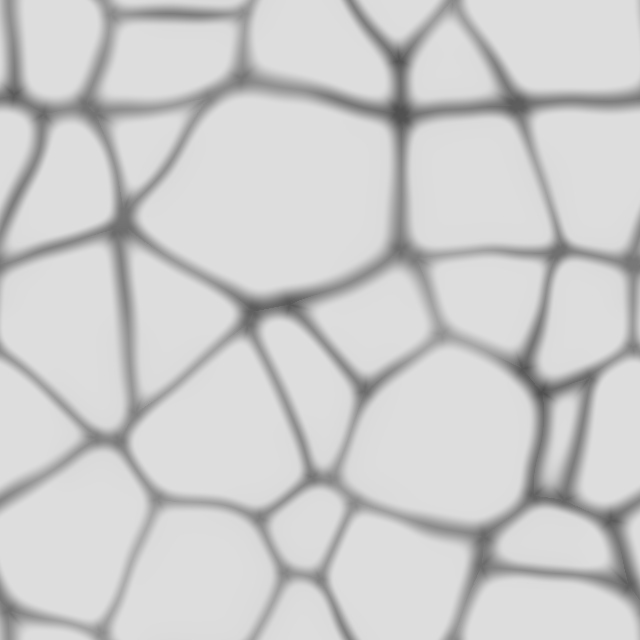
A three.js fragment shader for this texture:

```glsl
// Pale rounded stones of mixed size, parted by soft dark joints.
// A weighted Voronoi diagram on a repeating jittered grid gives the stones; a smooth
// minimum of the distances to their sides rounds corners and darkens the junctions.

#define GRID 5.0            // stone sites along each side of the canvas
#define JITTER 0.88         // scatter of the sites within their grid squares
#define SIZE_SPREAD 0.62    // how much large stones push back small ones
#define STONE_TONE 0.868
#define JOINT_WIDTH vec2(0.017, 0.026)    // narrowest and widest half width
#define JOINT_DEPTH vec2(0.20, 0.41)      // faintest and strongest darkening
#define JUNCTION_GAIN 0.32  // extra darkening where joints meet
#define ROUNDING 0.008      // softness of stone corners
#define WARP 0.034          // bending of the joints
#define HALO 0.035          // faint shade along some stone borders

varying vec2 vUv;

// Three random values per lattice point, without sine
vec3 hash3(vec2 p) {
  vec3 q = fract(p.xyx * vec3(0.1031, 0.1030, 0.0973));
  q += dot(q, q.yxz + 33.33);
  return fract((q.xxy + q.yzz) * q.zyx);
}

// Smooth value noise in three channels, repeating over the canvas
vec3 noise3(vec2 uv, float period, float seed) {
  vec2 p = uv * period;
  vec2 cell = floor(p);
  vec2 f = p - cell;
  f = f * f * f * (f * (f * 6.0 - 15.0) + 10.0);
  vec2 a = mod(cell, period) + seed;
  vec2 b = mod(cell + 1.0, period) + seed;
  return mix(mix(hash3(a), hash3(vec2(b.x, a.y)), f.x),
             mix(hash3(vec2(a.x, b.y)), hash3(b), f.x), f.y);
}

// Site of one grid square: position in xy, weight in z
vec3 stoneSite(vec2 square) {
  vec3 h = hash3(mod(square, GRID) + 17.0);
  return vec3(square + 0.5 + JITTER * (h.xy - 0.5), SIZE_SPREAD * h.z * h.z);
}

float powerDistance(vec2 p, vec3 site) {
  vec2 v = p - site.xy;
  return dot(v, v) - site.z;
}

// Returns the rounded distance to the joint and the crowding of joints (0 to 1)
vec2 jointDistance(vec2 uv) {
  vec2 p = uv * GRID;
  vec2 home = floor(p);

  // Stone that owns this point
  vec3 owner = vec3(0.0);
  float ownerPower = 1e5;
  for (int y = -2; y <= 2; y++) {
    for (int x = -2; x <= 2; x++) {
      vec3 site = stoneSite(home + vec2(float(x), float(y)));
      float power = powerDistance(p, site);
      if (power < ownerPower) {
        ownerPower = power;
        owner = site;
      }
    }
  }

  // Distances to the sides shared with the other stones
  float nearest = 1e5;
  float sum = 0.0;
  for (int y = -2; y <= 2; y++) {
    for (int x = -2; x <= 2; x++) {
      vec3 site = stoneSite(home + vec2(float(x), float(y)));
      float gap = length(site.xy - owner.xy);
      if (gap > 0.001) {
        float side = (powerDistance(p, site) - ownerPower) / (2.0 * gap * GRID);
        nearest = min(nearest, side);
        sum += exp(-side / ROUNDING);
      }
    }
  }
  float rounded = -ROUNDING * log(max(sum, 1e-12));
  float crowding = clamp((nearest - rounded) / (0.693 * ROUNDING), 0.0, 1.0);
  return vec2(rounded, crowding);
}

void main() {
  // Bend the joints gently, with a finer wobble on top
  vec2 bend = noise3(vUv, 5.0, 41.0).xy - 0.5;
  vec2 wobble = noise3(vUv, 12.0, 73.0).xy - 0.5;
  vec2 joint = jointDistance(vUv + WARP * (bend + 0.3 * wobble));

  // Joints change width and depth along their length
  vec3 change = smoothstep(0.15, 0.85, noise3(vUv, 7.0, 97.0));
  float width = mix(JOINT_WIDTH.x, JOINT_WIDTH.y, change.x);
  float depth = mix(JOINT_DEPTH.x, JOINT_DEPTH.y, 0.5 * (change.x + change.y));
  depth *= 1.0 + JUNCTION_GAIN * joint.y;

  float shade = depth * (1.0 - smoothstep(-0.003, width, joint.x));
  shade += HALO * change.z * change.z * exp(-max(joint.x, 0.0) / 0.022);
  gl_FragColor = vec4(vec3(STONE_TONE - shade), 1.0);
}
```
